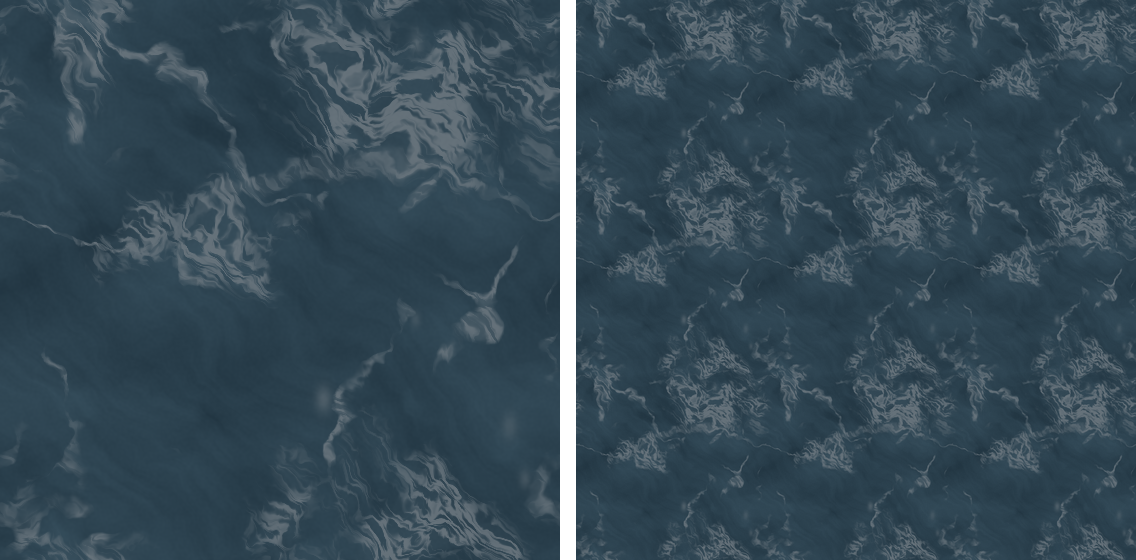
Left, the tile; right, the same tile 3 across and 3 down.
Write a WebGL 1 fragment shader that draws this texture.

```glsl
precision highp float;
uniform vec2 u_resolution;

const float TAU = 6.2831853;
const vec3 DEEP = vec3(0.135, 0.213, 0.262);
const vec3 SHALLOW = vec3(0.202, 0.295, 0.350);
const vec3 HAZE = vec3(0.270, 0.355, 0.405);
const vec3 FOAM = vec3(0.430, 0.472, 0.502);

float hash(vec2 cell, float seed) {
  return fract(sin(dot(cell, vec2(127.1, 311.7)) + seed * 74.7) * 43758.5453);
}

// Gradient at a lattice corner, wrapped to the period
float corner(vec2 cell, vec2 offset, vec2 period, float seed) {
  float angle = TAU * hash(mod(cell, period), seed);
  return dot(vec2(cos(angle), sin(angle)), offset);
}

float noise(vec2 uv, vec2 period, float seed) {
  vec2 p = uv * period;
  vec2 i = floor(p);
  vec2 f = p - i;
  vec2 w = f * f * f * (f * (f * 6.0 - 15.0) + 10.0);
  vec2 e = vec2(1.0, 0.0);
  float low = mix(corner(i, f, period, seed), corner(i + e, f - e, period, seed), w.x);
  float high = mix(corner(i + e.yx, f - e.yx, period, seed), corner(i + 1.0, f - 1.0, period, seed), w.x);
  return mix(low, high, w.y);
}

float fbm(vec2 uv, vec2 period, float seed) {
  float sum = 0.0;
  float gain = 1.0;
  for (int k = 0; k < 5; k++) {
    sum += gain * noise(uv, period, seed + float(k));
    period *= 2.0;
    gain *= 0.5;
  }
  return sum;
}

vec2 warp(vec2 uv, vec2 period, float amount, float seed) {
  return uv + amount * vec2(fbm(uv, period, seed), fbm(uv, period, seed + 7.0));
}

// Shortest offset between two points of the repeating tile
vec2 wrapOffset(vec2 a, vec2 b) {
  return fract(a - b + 0.5) - 0.5;
}

float blob(vec2 uv, vec2 center, vec2 radius) {
  return 1.0 - length(wrapOffset(uv, center) / radius);
}

// Fine strands, sheared by whole numbers so they still wrap
float strands(vec2 uv, float seed) {
  vec2 p = vec2(uv.x + uv.y, uv.y);
  float coarse = abs(noise(p, vec2(30.0, 22.0), seed));
  float fine = abs(noise(p, vec2(68.0, 46.0), seed + 1.0));
  return 1.0 - 1.5 * coarse - 0.9 * fine;
}

float vein(float dist, float width) {
  return 1.0 - smoothstep(width * 0.25, width, abs(dist));
}

// Soft glints scattered over the water
float glints(vec2 uv) {
  float sum = 0.0;
  for (int k = 0; k < 6; k++) {
    vec2 id = vec2(float(k), 3.0);
    vec2 d = wrapOffset(uv, vec2(hash(id, 1.0), hash(id, 2.0)));
    d /= vec2(0.011, 0.018) * mix(0.6, 1.3, hash(id, 3.0));
    sum += exp(-dot(d, d)) * mix(0.3, 0.6, hash(id, 4.0));
  }
  return sum;
}

void main() {
  vec2 uv = gl_FragCoord.xy / u_resolution;
  vec2 bent = warp(uv, vec2(4.0), 0.07, 11.0);
  vec2 torn = warp(bent, vec2(14.0), 0.018, 31.0);

  // Water: broad swells, flat streaks and dark hollows
  float swell = fbm(bent, vec2(3.0, 5.0), 2.0);
  float streak = fbm(vec2(bent.x, bent.y + bent.x), vec2(5.0, 22.0), 19.0);
  float hollow = smoothstep(0.22, 0.42, noise(bent, vec2(5.0, 6.0), 43.0));
  float light = 0.5 + 0.65 * swell + 0.28 * streak - 0.3 * hollow;
  vec3 color = mix(DEEP, SHALLOW, clamp(light, 0.0, 1.0));

  // Foam fields with ragged outlines
  float field = blob(bent, vec2(0.77, 0.86), vec2(0.31, 0.19));
  field = max(field, blob(bent, vec2(0.70, 0.07), vec2(0.27, 0.12)));
  field = max(field, blob(bent, vec2(0.13, 0.92), vec2(0.13, 0.10)));
  field = max(field, blob(bent, vec2(0.38, 0.58), vec2(0.19, 0.08)));
  float ragged = fbm(torn, vec2(7.0), 53.0);
  float cover = smoothstep(-0.1, 0.75, field + 1.1 * ragged);

  float ridge = strands(torn, 61.0);
  float lace = smoothstep(0.52, 0.92, ridge + 0.12 * cover) * cover;

  // Thin broken veins, and one long crest
  float patches = smoothstep(0.02, 0.38, fbm(uv, vec2(4.0), 71.0));
  float contour = noise(torn, vec2(5.0, 4.0), 83.0) + 0.3 * noise(torn, vec2(11.0), 84.0);
  float threads = vein(contour, 0.02 + 0.06 * patches) * patches;
  float bulge = pow(0.5 + 0.5 * cos(TAU * (uv.x - 0.62)), 4.0);
  float crestLine = torn.y - 0.645 - 0.085 * sin(TAU * (torn.x - 0.4));
  float crest = vein(crestLine, 0.007 + 0.027 * bulge);
  crest *= 0.55 + 0.45 * smoothstep(-0.15, 0.2, ragged);
  float grain = 0.35 + 0.65 * smoothstep(0.3, 0.8, ridge);
  float foam = max(lace, max(threads, crest) * grain);

  // Milky haze below the foam, then foam and glints
  color = mix(color, HAZE, 0.32 * cover + 0.18 * threads);
  color = mix(color, FOAM, 0.85 * clamp(foam, 0.0, 1.0));
  color = mix(color, FOAM, glints(uv));
  color += 0.008 * noise(uv, vec2(150.0), 97.0);
  gl_FragColor = vec4(color, 1.0);
}
```
